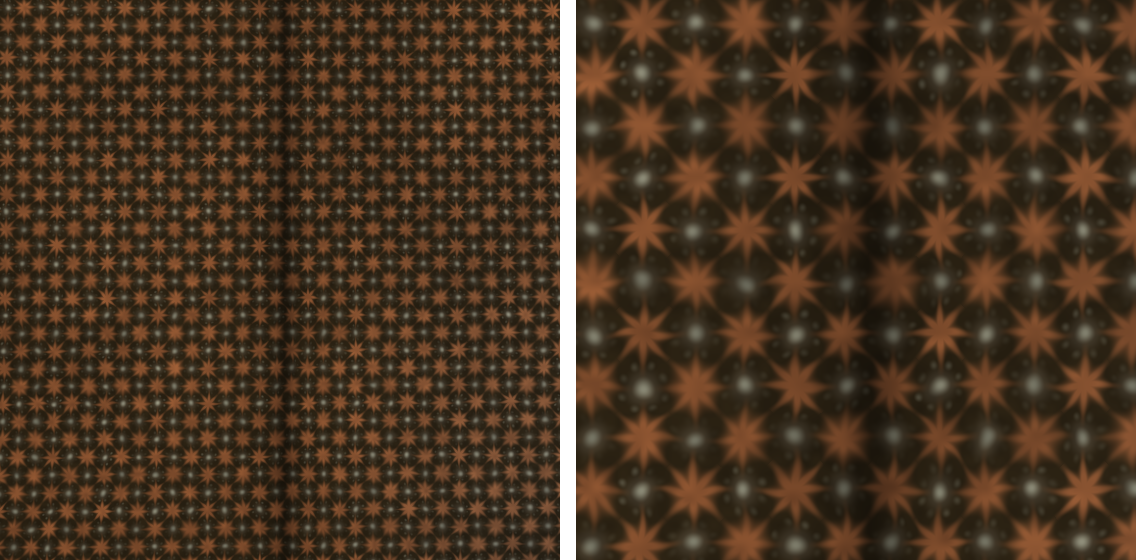
Left: the whole. Right: its middle third, enlarged.
Give the GLSL for this pattern, as a three.js fragment shader.

```glsl
#define COLUMNS 33.25
#define ROWS 33.5
#define BLOB_RADIUS 0.41
#define CRISP_RADIUS 0.37
#define RAY_WIDTH 0.05
#define DOT_RADIUS 0.13
#define FOLD_X 0.51
#define GROUND vec3(0.158, 0.124, 0.069)
#define RUST vec3(0.505, 0.303, 0.175)
#define HALO vec3(0.255, 0.222, 0.167)
#define DOT_GREY vec3(0.46, 0.455, 0.39)

varying vec2 vUv;

const float OCTANT = 0.78539816;
const float TURN = 6.2831853;

float hash(vec2 p) {
  return fract(sin(dot(p, vec2(127.1, 311.7))) * 43758.5453);
}

float noise(vec2 p) {
  vec2 i = floor(p), f = fract(p);
  f = f * f * (3.0 - 2.0 * f);
  return mix(mix(hash(i), hash(i + vec2(1.0, 0.0)), f.x),
             mix(hash(i + vec2(0.0, 1.0)), hash(i + vec2(1.0, 1.0)), f.x), f.y);
}

// Lattice coordinates of the unevenly stretched cloth, rows counted downward
vec2 clothGrid(vec2 uv) {
  float u = uv.x, v = 1.0 - uv.y;
  float column = COLUMNS * u - 0.43
    + 0.3 * smoothstep(0.46, 0.64, u)
    + 0.75 * v * v * v * max(0.0, 1.0 - u / 0.45)
    + max(u - 0.64, 0.0) * (1.1 - 2.4 * v);
  float row = ROWS * v - 1.39 * v * v - 0.46 + u * (0.45 * v - 0.18);
  return vec2(column, row);
}

vec2 fromDiagonal(vec2 d) {
  return vec2(d.x + d.y, d.x - d.y);
}

// Folds the plane into one octant: x along its axis, y across it
vec2 foldOctant(vec2 p, float turn) {
  float a = atan(p.y, p.x + 1e-5) + turn;
  a = mod(a + 0.5 * OCTANT, OCTANT) - 0.5 * OCTANT;
  return length(p) * vec2(cos(a), sin(a));
}

// A blurred blob that gains eight points as it gets crisper
float starMask(vec2 p, float crisp) {
  float a = atan(p.y, p.x + 1e-5);
  float depth = mix(0.035, 0.085, crisp);
  float edge = mix(BLOB_RADIUS, CRISP_RADIUS, crisp) + depth * cos(8.0 * a);
  float blur = mix(0.25, 0.17, crisp);
  return 1.0 - smoothstep(-blur, blur, length(p) - edge);
}

float rayMask(vec2 p) {
  vec2 q = foldOctant(p, 0.0);
  float line = 1.0 - smoothstep(0.0, 2.0 * RAY_WIDTH, abs(q.y));
  return line * (1.0 - smoothstep(0.4, 0.9, q.x));
}

// The weave sharpens about every third column and row
float crispness(vec2 id) {
  float column = 0.5 + 0.5 * cos(TURN * id.x / 3.0);
  float row = 0.5 + 0.5 * cos(TURN * id.y * 0.345);
  return clamp(0.45 * column + 0.4 * row + 0.3 * hash(id) - 0.1, 0.0, 1.0);
}

void main() {
  vec2 grid = clothGrid(vUv);
  grid += 0.14 * (vec2(noise(grid * 1.7), noise(grid * 1.7 + 40.0)) - 0.5);

  // Stars and dots alternate like a chessboard
  vec2 diagonal = 0.5 * vec2(grid.x + grid.y, grid.x - grid.y);
  vec2 starId = floor(fromDiagonal(floor(diagonal) + 0.5) + 0.5);
  vec2 dotId = floor(fromDiagonal(floor(diagonal + 0.5)) + 0.5);
  vec2 starP = fromDiagonal(fract(diagonal) - 0.5);
  vec2 dotP = fromDiagonal(fract(diagonal + 0.5) - 0.5);
  float starCrisp = crispness(starId);
  float dotCrisp = crispness(dotId);

  // Ground with a pale ring of soft specks around each dot
  float dotDistance = length(dotP);
  vec3 color = mix(GROUND, HALO, 1.0 - smoothstep(0.1, 0.46, dotDistance));
  vec2 speckP = foldOctant(dotP, 0.5 * OCTANT) - vec2(0.42, 0.0);
  float speck = 1.0 - smoothstep(0.0, 0.12, length(speckP));
  color = mix(color, DOT_GREY, speck * mix(0.05, 0.4, dotCrisp) * noise(grid * 4.0) * 1.6);

  // Rust stars with thin rays toward their neighbours
  color = mix(color, RUST, rayMask(starP) * mix(0.2, 0.6, starCrisp));
  vec3 rust = RUST * (0.93 + 0.14 * hash(starId + 19.0));
  color = mix(color, rust, starMask(starP, starCrisp));

  // Grey dots
  float spot = 1.0 - smoothstep(DOT_RADIUS - 0.12, DOT_RADIUS + 0.1, dotDistance);
  color = mix(color, DOT_GREY * mix(0.9, 1.18, dotCrisp), spot);

  // Fold shadow, uneven fading and grain
  float crease = (vUv.x - FOLD_X) / 0.016;
  float slope = (vUv.x - FOLD_X + 0.012) / 0.04;
  color *= 1.0 - 0.24 * exp(-crease * crease) - 0.12 * exp(-slope * slope);
  color *= 0.93 + 0.14 * noise(vUv * 6.0);
  color *= 0.9 + 0.2 * noise(vUv * 130.0);
  float dullness = 0.22 * smoothstep(0.5, 1.0, vUv.x) * (1.0 - vUv.y);
  color = mix(color, vec3(dot(color, vec3(0.3, 0.59, 0.11))), dullness);

  gl_FragColor = vec4(color, 1.0);
}
```
